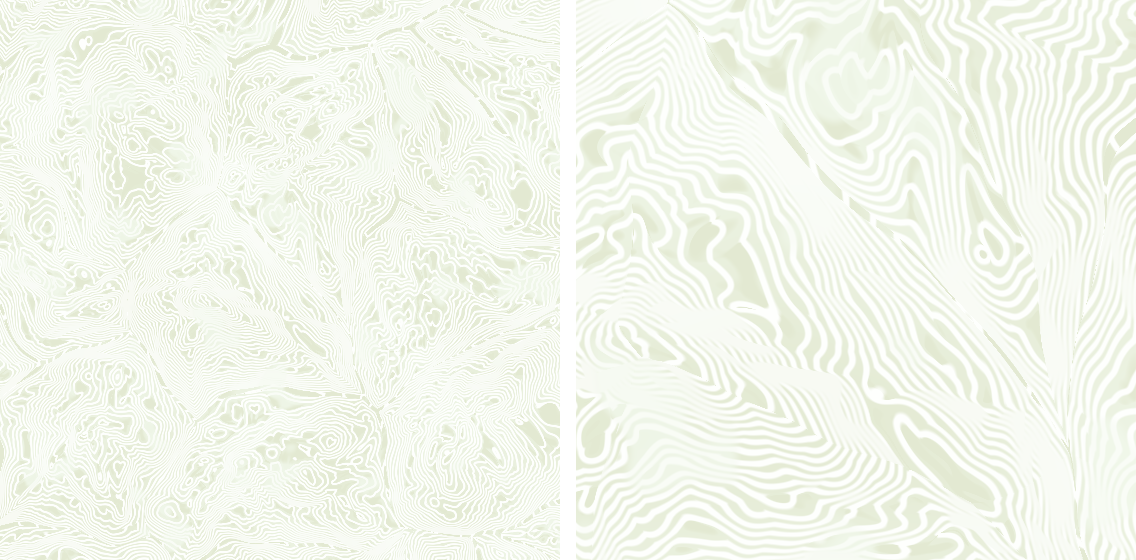
Left, the full canvas; right, a detail of the centre.
A Shadertoy shader for this texture:

```glsl
const vec3 LINE_WHITE = vec3(0.996, 1.0, 0.994);
const vec3 PALE_MINT = vec3(0.945, 0.972, 0.922);
const vec3 VALLEY_SAGE = vec3(0.890, 0.914, 0.822);

const float BASIN_FREQ = 3.2;     // hills between the main valleys, per canvas
const float BASIN_JITTER = 0.95;
const float BASIN_SLOPE = 105.0;  // contour steps per canvas on a hill side
const float FLOOR_HALF = 0.0036;  // greatest half width of a main valley floor
const float TILT_FREQ = 2.3;      // broad swell that runs across the valleys
const float TILT_HEIGHT = 24.0;
const float SPUR_FREQ = 8.5;      // side valleys per canvas
const float SPUR_HEIGHT = 13.0;
const float SPUR_ROUND = 0.035;
const float SPUR_FADE = 0.02;     // distance over which spurs rise from a floor
const int SPUR_OCTAVES = 3;
const float LINE_HALF = 0.0019;   // half width of a contour
const float LINE_SOFT = 0.0008;   // edge blur of a contour
const float MIN_SLOPE = 34.0;
const float PATCH_FREQ = 9.0;

vec2 hash2(vec2 cell) {
    vec3 q = fract(vec3(cell.xyx) * vec3(0.1031, 0.1030, 0.0973));
    q += dot(q, q.yzx + 33.33);
    return fract((q.xx + q.yz) * q.zy);
}

vec2 hashGradient(vec2 cell) {
    float angle = 6.28318 * hash2(cell).x;
    return vec2(cos(angle), sin(angle));
}

float gradientNoise(vec2 p) {
    vec2 cell = floor(p), f = p - cell;
    vec2 u = f * f * f * (f * (f * 6.0 - 15.0) + 10.0);
    vec2 e = vec2(0.0, 1.0);
    float a = dot(hashGradient(cell), f);
    float b = dot(hashGradient(cell + e.yx), f - e.yx);
    float c = dot(hashGradient(cell + e.xy), f - e.xy);
    float d = dot(hashGradient(cell + e.yy), f - e.yy);
    return mix(mix(a, b, u.x), mix(c, d, u.x), u.y);
}

vec2 warp(vec2 p, float freq) {
    return vec2(gradientNoise(p * freq + 41.3), gradientNoise(p * freq + 87.9));
}

vec2 basinSite(vec2 cell) {
    return cell + 0.5 + BASIN_JITTER * (hash2(cell + 19.0) - 0.5);
}

// Distance to the nearest border between Voronoi cells
float borderDistance(vec2 p) {
    vec2 home = floor(p), nearCell = home, nearest = vec2(9.0);
    for (int k = 0; k < 9; k++) {
        vec2 cell = home + vec2(k % 3 - 1, k / 3 - 1);
        vec2 r = basinSite(cell) - p;
        if (dot(r, r) < dot(nearest, nearest)) { nearest = r; nearCell = cell; }
    }
    float border = 9.0;
    for (int k = 0; k < 25; k++) {
        if (k == 12) continue;
        vec2 r = basinSite(nearCell + vec2(k % 5 - 2, k / 5 - 2)) - p;
        border = min(border, dot(0.5 * (nearest + r), normalize(r - nearest)));
    }
    return border;
}

// Even hill sides above a tilted valley network, cut by creased spurs
float terrain(vec2 p) {
    float swell = gradientNoise(p * TILT_FREQ + 7.7);
    float narrowing = smoothstep(-0.3, 0.25, gradientNoise(p * 5.0 + 53.0));
    p += 0.075 * warp(p, 4.0) + 0.018 * warp(p, 13.0);
    float d = borderDistance(p * BASIN_FREQ) / BASIN_FREQ;
    float rise = max(d - FLOOR_HALF * narrowing, 0.0);
    float height = BASIN_SLOPE * rise + TILT_HEIGHT * swell;
    float amp = SPUR_HEIGHT * (1.0 - 0.8 * exp(-rise / SPUR_FADE)), freq = SPUR_FREQ;
    for (int i = 0; i < SPUR_OCTAVES; i++) {
        float n = gradientNoise(p * freq + 17.7 * float(i + 1));
        height += amp * sqrt(n * n + SPUR_ROUND * SPUR_ROUND);
        freq *= 2.1;
        amp *= 0.36;
    }
    return height;
}

void mainImage(out vec4 fragColor, in vec2 fragCoord) {
    vec2 uv = fragCoord / iResolution.y;

    // Height and slope, in contour steps
    vec2 e = vec2(0.0006, 0.0);
    float level = terrain(uv);
    vec2 grad = (vec2(terrain(uv + e.xy), terrain(uv + e.yx)) - level) / e.x;
    float slope = max(length(grad), MIN_SLOPE);

    // Contours of even width, averaged where they crowd together
    float dist = abs(fract(level) - 0.5) / slope;
    float halfWidth = min(LINE_HALF, 0.29 / slope);
    float line = 1.0 - smoothstep(halfWidth - LINE_SOFT, halfWidth + LINE_SOFT, dist);
    line = mix(line, 0.75, smoothstep(230.0, 360.0, slope));

    // Pale patches that hush the lines
    float patchNoise = gradientNoise(uv * PATCH_FREQ + 5.1)
                     + 0.4 * gradientNoise(uv * PATCH_FREQ * 3.0 + 63.0);
    float hush = smoothstep(0.26, 0.4, patchNoise);
    line *= 1.0 - 0.35 * hush;

    // Ground: sage on flat valley floors, drifting to mint on the slopes
    float valley = 1.0 - smoothstep(40.0, 110.0, slope);
    float drift = clamp(0.55 + 0.8 * gradientNoise(uv * 6.0 + 29.0), 0.2, 0.9);
    float sage = max(valley, drift) * (1.0 - 0.8 * hush);
    vec3 ground = mix(PALE_MINT, VALLEY_SAGE, sage);

    fragColor = vec4(mix(ground, LINE_WHITE, line), 1.0);
}
```
